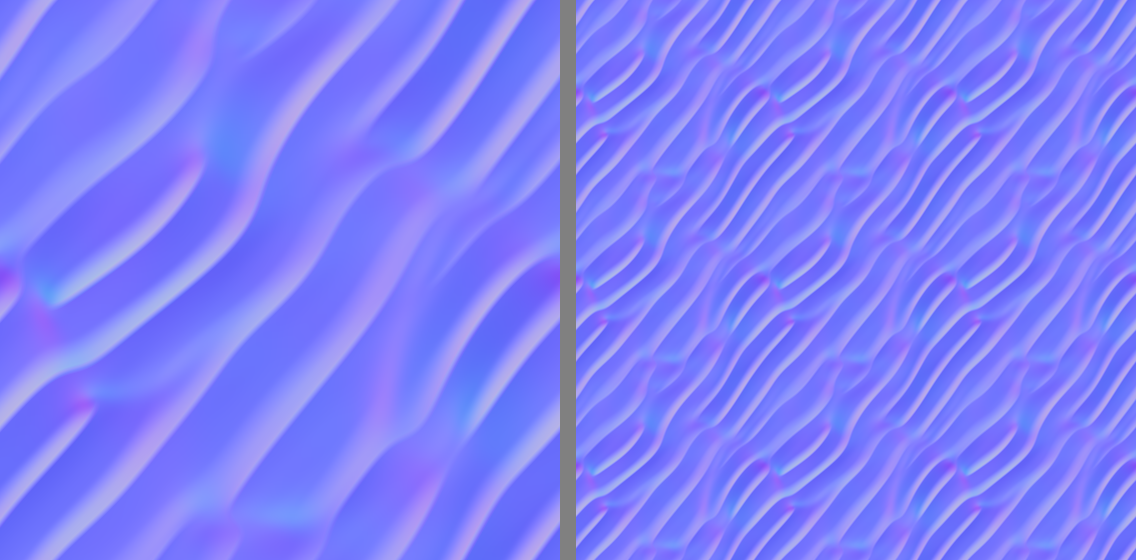
Left, the tile; right, the same tile 3 across and 3 down.
Write a WebGL 2 fragment shader that draws this texture map.

```glsl
#version 300 es
precision highp float;
// Tangent-space normal map of wind-blown sand ripples, green axis pointing down.
// A sum of whole-number plane waves gives a phase with natural forks and ends;
// an asymmetric dune profile of that phase is differentiated into normals.

uniform vec2 u_resolution;
out vec4 outColor;

const float TAU = 6.2831853;
const vec2 RIPPLES = vec2(6.0, -5.0);   // mean repeats along x and y
const float SAMPLE_STEP = 0.0075;       // also softens the trough crease

float hash(vec2 p) {
    vec3 q = fract(p.xyx * 0.1031);
    q += dot(q, q.yzx + 33.33);
    return fract((q.x + q.y) * q.z);
}

// Value noise whose lattice wraps after period cells.
float wrappedNoise(vec2 p, vec2 period, float seed) {
    vec2 cell = floor(p);
    vec2 f = p - cell;
    f = f * f * f * (f * (f * 6.0 - 15.0) + 10.0);
    vec2 a = mod(cell, period) + seed;
    vec2 b = mod(cell + 1.0, period) + seed;
    return mix(mix(hash(a), hash(vec2(b.x, a.y)), f.x),
               mix(hash(vec2(a.x, b.y)), hash(b), f.x), f.y);
}

// Noise stretched along the ripples; cells count across and along them.
float streakNoise(vec2 uv, vec2 cells, float seed) {
    return wrappedNoise(cells * vec2(uv.x - uv.y, uv.x + uv.y), cells, seed);
}

// Complex ripple wave: its angle is the phase, its length the strength.
vec2 rippleWave(vec2 uv, float seed) {
    vec2 wave = vec2(0.0);
    for (int j = -3; j <= 3; j++) {
        for (int i = -3; i <= 3; i++) {
            float spacing = float(i + j);
            float turning = float(i - j);
            float weight = exp(-0.07 * spacing * spacing - 0.11 * turning * turning);
            float start = hash(vec2(i, j) + seed);
            float angle = TAU * (dot(RIPPLES + vec2(i, -j), uv) + start);
            wave += weight * vec2(cos(angle), sin(angle));
        }
    }
    return wave;
}

float smoothMin(float a, float b, float blend) {
    float h = max(blend - abs(a - b), 0.0) / blend;
    return min(a, b) - h * h * blend * 0.25;
}

// Long windward rise, rounded crest, short even lee fall with a steeper foot.
float duneProfile(float t, float leeSlope) {
    float rise = t * (0.23 - 0.07 * t);
    float left = 1.0 - t;
    float fall = leeSlope * left + 0.016 * (1.0 - exp(-left / 0.07));
    return smoothMin(rise, fall, 0.07);
}

float sandHeight(vec2 uv) {
    // Broad bending of the ripples
    vec2 bend = vec2(wrappedNoise(uv * 3.0, vec2(3.0), 11.0),
                     wrappedNoise(uv * 3.0, vec2(3.0), 47.0)) - 0.5;
    vec2 wave = rippleWave(uv + 0.06 * bend, 37.0);

    // Ripples taper smoothly where the wave vanishes
    float power = dot(wave, wave);
    float fade = 1.25 * power / (power + 2.2);
    float phase = fract(atan(wave.y, wave.x) / TAU);
    float leeSlope = mix(0.27, 0.5, streakNoise(uv, vec2(5.0, 3.0), 5.0));
    float height = fade * duneProfile(phase, leeSlope) / length(RIPPLES);

    // Low swells and faint streaks
    height += 0.012 * streakNoise(uv, vec2(5.0, 3.0), 83.0);
    return height + 0.0016 * streakNoise(uv, vec2(13.0, 4.0), 71.0);
}

vec3 surfaceNormal(vec2 uv, float stepSize) {
    vec2 d = vec2(stepSize, 0.0);
    vec2 slope = vec2(sandHeight(uv + d.xy) - sandHeight(uv - d.xy),
                      sandHeight(uv + d.yx) - sandHeight(uv - d.yx)) / (2.0 * stepSize);
    return normalize(vec3(-slope, 1.0));
}

void main() {
    vec2 uv = gl_FragCoord.xy / u_resolution;
    vec3 normal = surfaceNormal(uv, SAMPLE_STEP);
    normal.y = -normal.y;
    outColor = vec4(normal * 0.5 + 0.5, 1.0);
}
```
